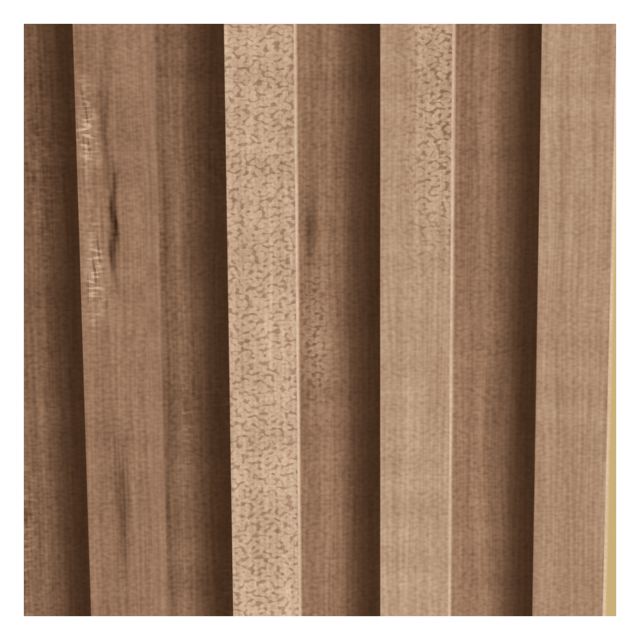
Give the GLSL for this texture, as a WebGL 1 fragment shader.

```glsl
precision highp float;
uniform vec2 u_resolution;

const vec3 WOOD_DARK = vec3(0.25, 0.16, 0.10);
const vec3 WOOD_MID = vec3(0.59, 0.45, 0.35);
const vec3 WOOD_LIGHT = vec3(0.88, 0.77, 0.66);
const vec3 PALE_WALL = vec3(0.79, 0.69, 0.47);
const float MARGIN = 0.0372;
const float FACE = 0.45; // front face width, as a share of the pitch

vec2 hashGradient(vec2 cell) {
  float a = 6.2832 * fract(sin(dot(cell, vec2(127.1, 311.7))) * 4375.85);
  return vec2(cos(a), sin(a));
}

float gradientNoise(vec2 p) {
  vec2 i = floor(p), f = p - i;
  vec2 w = f * f * f * (f * (f * 6.0 - 15.0) + 10.0);
  vec2 e = vec2(1.0, 0.0);
  float a = dot(hashGradient(i), f);
  float b = dot(hashGradient(i + e.xy), f - e.xy);
  float c = dot(hashGradient(i + e.yx), f - e.yx);
  float d = dot(hashGradient(i + e.xx), f - e.xx);
  return mix(mix(a, b, w.x), mix(c, d, w.x), w.y);
}

// Value belonging to slat number i
float pick(vec4 values, float i) {
  return dot(values, step(abs(vec4(0.0, 1.0, 2.0, 3.0) - i), vec4(0.5)));
}

float blob(vec2 p, vec2 center, vec2 size) {
  vec2 d = (p - center) / size;
  return exp(-dot(d, d));
}

vec3 woodColor(float tone) {
  vec3 low = mix(WOOD_DARK, WOOD_MID, clamp(tone * 2.0, 0.0, 1.0));
  return mix(low, WOOD_LIGHT, clamp(tone * 2.0 - 1.0, 0.0, 1.15));
}

// Long fibres plus faint bands across them
float grain(vec2 p) {
  float bend = 0.006 * gradientNoise(p * vec2(8.0, 4.0));
  vec2 q = p + vec2(bend, 0.0);
  return 0.10 * gradientNoise(q * vec2(45.0, 1.7))
       + 0.11 * gradientNoise(q * vec2(190.0, 7.0))
       + 0.07 * gradientNoise(p * vec2(5.0, 27.0))
       + 0.10 * gradientNoise(p * vec2(110.0, 190.0));
}

// Short slanted ray flecks
float flecks(vec2 p) {
  vec2 q = p + 0.004 * gradientNoise(p * 60.0);
  float n = gradientNoise(vec2(q.x * 105.0 + q.y * 40.0, q.y * 150.0 - q.x * 30.0));
  return 0.5 - 1.3 * smoothstep(-0.05, 0.4, n) + 0.4 * gradientNoise(p * 210.0);
}

// Ladder-like marks in scattered patches
float ladder(vec2 p) {
  float rungs = gradientNoise(p * vec2(55.0, 170.0));
  float rails = gradientNoise(p * vec2(150.0, 28.0));
  return smoothstep(-0.1, 0.4, rungs) - smoothstep(0.0, 0.4, rails) * 0.8;
}

float patches(vec2 p) {
  return smoothstep(0.02, 0.4, gradientNoise(p * vec2(15.0, 3.2)));
}

float faceTone(float i, float f, vec2 p, float y) {
  float tone = pick(vec4(0.51, 0.75, 0.70, 0.65), i);
  float topFlecks = smoothstep(0.5, 0.8, y) * smoothstep(0.1, 0.35, f);
  float speckle = pick(vec4(0.03, 0.17, 0.04 + 0.17 * topFlecks, 0.03), i);
  tone += 0.06 * pick(vec4(0.0, 0.5 - y, 0.5 - y, y - 0.5), i);
  tone += grain(p) + speckle * flecks(p);

  // Weathered cracks and a pale scar on the first slat
  vec2 q = vec2(f + 0.05 * gradientNoise(vec2(f * 9.0, y * 14.0)), y);
  float crack = 0.65 * blob(q, vec2(0.24, 0.66), vec2(0.025, 0.08))
              + 0.30 * blob(q, vec2(0.19, 0.82), vec2(0.035, 0.10))
              + 0.28 * blob(q, vec2(0.25, 0.18), vec2(0.05, 0.11));
  float scar = blob(q, vec2(0.07, 0.82), vec2(0.06, 0.08))
             + blob(q, vec2(0.10, 0.58), vec2(0.05, 0.09));
  float fibre = 0.75 + 0.7 * gradientNoise(p * vec2(170.0, 15.0));
  float wear = scar * (0.12 + 0.3 * ladder(p)) - crack * fibre;
  return tone + wear * pick(vec4(1.0, 0.0, 0.0, 0.0), i);
}

float grooveTone(float j, float f, vec2 p, float y) {
  float g = (f - FACE) / (1.0 - FACE);
  float start = pick(vec4(0.36, 0.37, 0.46, 0.49), j) + 0.05 * (0.5 - y);
  float lit = 1.0 - 0.92 * smoothstep(0.38, 0.92, g);
  float marks = patches(p) * pick(vec4(0.22, 0.24, 0.06, 0.04), j) * (1.2 - y);
  float pale = blob(vec2(f, y), vec2(0.57, 0.47), vec2(0.07, 0.10));
  float knot = blob(vec2(f, y), vec2(0.55, 0.65), vec2(0.035, 0.05));
  float spot = pale * (0.1 + 0.17 * flecks(p)) - 0.2 * knot;
  float texture = grain(p) + marks * ladder(p) + 0.045 * flecks(p);
  return start * lit + (texture + spot * pick(vec4(0.0, 0.0, 1.0, 0.0), j)) * (0.25 + 0.75 * lit);
}

void main() {
  vec2 uv = gl_FragCoord.xy / u_resolution;
  float y = (uv.y - MARGIN) / (1.0 - 2.0 * MARGIN);

  // Slats converge slightly downwards and widen to the right
  float u = (uv.x - 0.594) / mix(0.94, 1.0, y);
  float k = u / (0.2485 + 0.017 * u) + 3.0;
  float aa = 1.0 / (0.243 * u_resolution.x);

  // Face and groove cells wrap behind one another to keep edges smooth
  float i = floor(k + 0.275) - 1.0, f = fract(k + 0.275) - 0.275;
  float j = floor(k - 0.225), g = fract(k - 0.225) + 0.225;
  vec3 face = woodColor(faceTone(i, f, vec2(u + i * 7.3, uv.y), y));
  vec3 groove = woodColor(grooveTone(j, g, vec2(u + j * 5.7 + 3.1, uv.y), y));
  groove = mix(groove, PALE_WALL, step(3.5, j));

  // Lit arris along the right of each face
  float first = pick(vec4(0.0, 1.0, 0.0, 0.0), j);
  float width = mix(0.026, 0.10, first);
  float arris = 1.0 - smoothstep(width - 0.012 - aa, width + aa, g - FACE);
  float glint = mix(0.98, 0.54, first) + grain(vec2(u + 11.0, uv.y));
  groove = mix(groove, woodColor(glint), arris * 0.9);

  float onFace = smoothstep(-aa, aa, f) * smoothstep(-aa, aa, FACE - f);
  vec3 color = mix(groove, face, onFace);

  // White margin
  vec2 inside = 0.5 - MARGIN - abs(uv - 0.5);
  vec2 cover = clamp(inside * u_resolution + 0.5, 0.0, 1.0);
  gl_FragColor = vec4(mix(vec3(1.0), color, cover.x * cover.y), 1.0);
}
```
